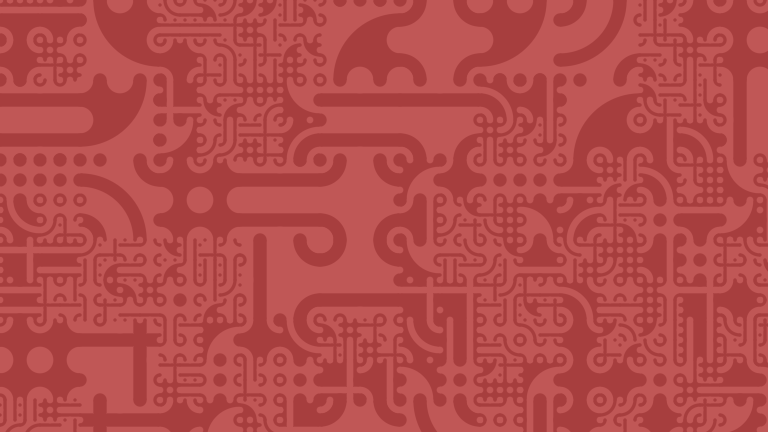
This pattern is drawn by a WebGL 2 fragment shader. Its source:

```glsl
#version 300 es
precision highp float;

uniform vec2 u_resolution;
out vec4 fragColor;

const vec3 ROSE = vec3(0.753, 0.341, 0.337);
const vec3 BRICK = vec3(0.655, 0.243, 0.243);
const float ROWS = 5.4;              // largest tiles per canvas height
const int LEVELS = 3;
const float HALF_STRAND = 1.0 / 12.0;
const float GAP_RADIUS = 1.0 / 6.0;

float hash(vec2 cell, float seed) {
    return fract(sin(dot(vec3(cell, seed), vec3(127.1, 311.7, 74.7))) * 43758.5453);
}

bool isSplit(vec2 cell, int level) {
    float chance = level == 0 ? 0.56 : 0.45;
    return level < LEVELS - 1 && hash(cell, float(level) + 3.0) < chance;
}

// A tile is drawn when all its ancestors split and it does not
bool isLeaf(vec2 cell, int level) {
    for (int k = 0; k < level; k++) {
        if (!isSplit(floor(cell / exp2(float(level - k))), k)) return false;
    }
    return !isSplit(cell, level);
}

vec2 quarterTurn(vec2 q, float turns) {
    if (turns >= 2.0) q = -q;
    return mod(turns, 2.0) >= 1.0 ? vec2(-q.y, q.x) : q;
}

float strand(float centerline) {
    return abs(centerline) - HALF_STRAND;
}

// Signed distance to the strands of one tile, q in -0.5..0.5
float motif(vec2 q, float kind) {
    float near = length(q + 0.5);
    float far = length(q - 0.5);
    float corner = strand(length(0.5 - abs(q)) - 0.25);
    if (kind < 1.0) return min(min(strand(near - 0.25), strand(near - 0.75)), strand(far - 0.25));
    if (kind < 2.0) return strand(abs(q.x) - 0.25);
    if (kind < 3.0) return GAP_RADIUS - length(q);
    if (kind < 4.0) return near - 0.75 - HALF_STRAND;
    if (kind < 5.0) return corner;
    if (kind < 6.0) return min(strand(q.x + 0.25), q.x > 0.0 ? corner : 1.0);
    return min(strand(q.x + 0.25), strand(q.y + 0.25));
}

// Discs on the tile border that leave gaps between strands
float gapDiscs(vec2 q) {
    vec2 a = abs(q);
    float sides = min(length(a - vec2(0.5, 0.0)), length(a - vec2(0.0, 0.5)));
    return min(sides, length(a - 0.5)) - GAP_RADIUS;
}

// Discs on the tile border where strands end
float strandEnds(vec2 q) {
    vec2 a = abs(q);
    return min(length(a - vec2(0.5, 0.25)), length(a - vec2(0.25, 0.5))) - HALF_STRAND;
}

float coverage(float d, float softness) {
    return 1.0 - smoothstep(-softness, softness, d);
}

// Draws one level over the coarser ones; colours swap on odd levels
float drawLevel(float ink, vec2 p, int level, float pixel) {
    float scale = exp2(float(level));
    float softness = 0.7 * pixel * scale;
    float strandInk = level % 2 == 0 ? 1.0 : 0.0;
    vec2 grid = p * scale;
    vec2 home = floor(grid);

    if (isLeaf(home, level)) {
        float turns = floor(hash(home, float(level) + 11.0) * 4.0);
        float kind = hash(home, float(level) + 23.0) * 7.0;
        float d = motif(quarterTurn(grid - home - 0.5, turns), kind);
        ink = mix(1.0 - strandInk, strandInk, coverage(d, softness));
    }

    // Border discs reach into neighbouring tiles
    float gaps = 1.0;
    float ends = 1.0;
    for (int y = -1; y <= 1; y++) {
        for (int x = -1; x <= 1; x++) {
            vec2 cell = home + vec2(x, y);
            if (!isLeaf(cell, level)) continue;
            vec2 q = grid - cell - 0.5;
            gaps = min(gaps, gapDiscs(q));
            ends = min(ends, strandEnds(q));
        }
    }
    ink = mix(ink, 1.0 - strandInk, coverage(gaps, softness));
    return mix(ink, strandInk, coverage(ends, softness));
}

void main() {
    float pixel = ROWS / u_resolution.y;
    vec2 p = gl_FragCoord.xy * pixel - vec2(0.0, fract(ROWS));
    float ink = 0.0;
    for (int level = 0; level < LEVELS; level++) {
        ink = drawLevel(ink, p, level, pixel);
    }
    fragColor = vec4(mix(ROSE, BRICK, ink), 1.0);
}
```
